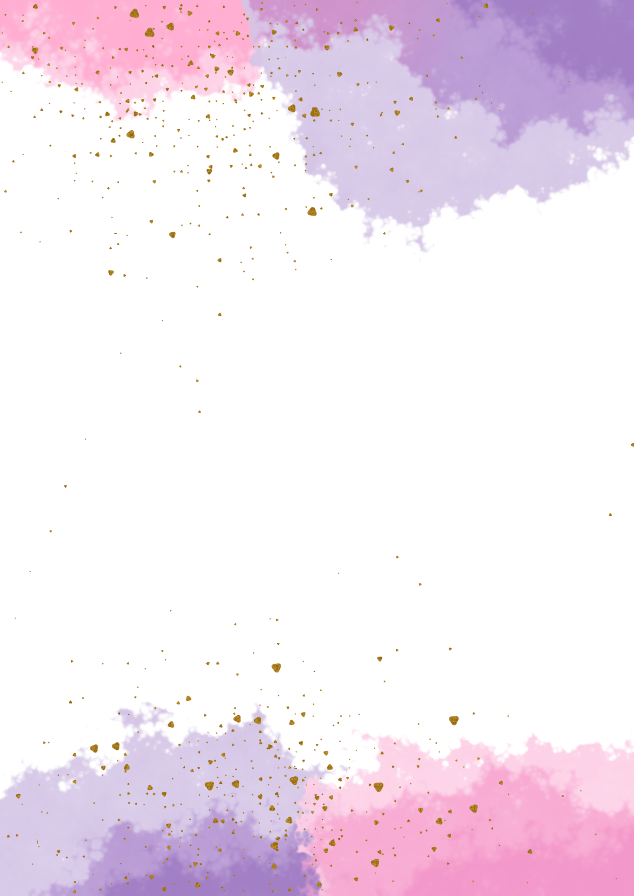
Give the GLSL for this background, as a WebGL 1 fragment shader.

```glsl
precision highp float;
// Watercolour washes in pink and violet along the top and bottom of white paper,
// sprinkled with gold flecks. Each wash fills a height profile whose edge is
// crumbled by layered cellular noise; flecks are jittered dots on three grids.
uniform vec2 u_resolution;

const vec3 PAPER = vec3(1.0);
const vec3 LAVENDER = vec3(0.83, 0.77, 0.90);
const vec3 VIOLET = vec3(0.72, 0.60, 0.83);
const vec3 DEEP_VIOLET = vec3(0.63, 0.49, 0.77);
const vec3 ORCHID = vec3(0.81, 0.56, 0.79);
const vec3 BLUSH = vec3(0.99, 0.81, 0.90);
const vec3 PINK = vec3(0.97, 0.66, 0.82);
const vec3 DEEP_PINK = vec3(0.95, 0.59, 0.79);
const vec3 ROSE = vec3(1.0, 0.67, 0.81);
const vec3 GOLD = vec3(0.74, 0.56, 0.16);
const vec3 DARK_GOLD = vec3(0.48, 0.32, 0.04);

vec2 hash2(vec2 p) {
  vec2 k = vec2(dot(p, vec2(127.1, 311.7)), dot(p, vec2(269.5, 183.3)));
  return fract(sin(k) * 43758.5);
}

// Distance to the nearest jittered point
float cellular(vec2 p) {
  vec2 id = floor(p), f = fract(p);
  float nearest = 2.0;
  for (int j = -1; j <= 1; j++) {
    for (int i = -1; i <= 1; i++) {
      vec2 o = vec2(float(i), float(j));
      vec2 r = o + hash2(id + o) - f;
      nearest = min(nearest, dot(r, r));
    }
  }
  return sqrt(nearest);
}

// Layered cellular noise, centred near zero
float blotch(vec2 p) {
  float sum = 0.0, weight = 0.5, scale = 10.0;
  for (int i = 0; i < 4; i++) {
    sum += weight * (cellular(p * scale) - 0.46);
    p = mat2(0.8, 0.6, -0.6, 0.8) * p + 3.7;
    weight *= 0.72;
    scale *= 2.1;
  }
  return sum;
}

// Height through six evenly spaced knots across the width
float profile(float x, vec3 a, vec3 b) {
  vec3 left = max(1.0 - abs(5.0 * x - vec3(0.0, 1.0, 2.0)), 0.0);
  vec3 right = max(1.0 - abs(5.0 * x - vec3(3.0, 4.0, 5.0)), 0.0);
  return dot(a, left) + dot(b, right);
}

// Lays one pigment over the colour; depth is positive inside the wash
vec3 wash(vec3 under, vec3 pigment, vec2 p, float depth, float rough, float soft, float seed) {
  float n = blotch(p + seed);
  float cover = smoothstep(-soft, soft, min(depth, 0.06) + rough * n);
  float tone = 0.90 + 0.22 * clamp(n, -0.5, 0.4);
  return mix(under, pigment, cover * tone);
}

// One grid of flecks: x is coverage, y is glitter brightness
vec2 flecks(vec2 p, float cell, float chance, float size, float seed, float pixel) {
  vec2 id = floor(p / cell);
  vec2 rnd = hash2(id + seed), pos = hash2(id + seed + 31.0);
  float radius = size * (0.45 + 0.55 * rnd.y * rnd.y);
  vec2 d = (fract(p / cell) - 0.25 - 0.5 * pos) * cell;
  float wobble = 1.0 + 0.15 * sin(3.0 * atan(d.y, d.x + 0.00001) + 6.3 * rnd.y);
  float dot_ = 1.0 - smoothstep(-0.6 * pixel, 0.6 * pixel, length(d) - radius * wobble);
  return vec2(dot_ * step(rnd.x, chance), hash2(floor(p * 420.0)).x);
}

vec3 sprinkle(vec3 c, vec2 p, vec2 centre, vec2 spread, float seed, float pixel) {
  vec2 q = (p - centre) / spread;
  float density = exp(-dot(q, q));
  for (int i = 0; i < 3; i++) {
    float k = float(i);
    float cell = 0.032 * pow(0.66, k);
    float size = 0.0075 * pow(0.52, k);
    vec2 f = flecks(p, cell, density * (0.27 + 0.06 * k), size, seed + 17.0 * k, pixel);
    c = mix(c, mix(DARK_GOLD, GOLD, 0.35 + 0.65 * f.y), f.x);
  }
  return c;
}

void main() {
  vec2 p = gl_FragCoord.xy / u_resolution.x;
  float pixel = 1.0 / u_resolution.x;
  float x = p.x;
  vec2 t = vec2(x, u_resolution.y / u_resolution.x - p.y);
  vec3 c = PAPER;

  // Top: pink on the left, layered violets on the right
  c = wash(c, BLUSH, t, profile(x, vec3(0.11, 0.16, 0.15), vec3(-0.7, -0.7, -0.7)) - t.y, 0.11, 0.010, 1.3);
  c = wash(c, ROSE, t, profile(x, vec3(0.05, 0.12, 0.11), vec3(-0.7, -0.7, -0.7)) - t.y, 0.17, 0.030, 5.1);
  c = wash(c, LAVENDER, t, profile(x, vec3(-1.0, -1.0, 0.11), vec3(0.39, 0.315, 0.25)) - t.y, 0.15, 0.014, 9.7);
  vec3 shade = mix(ORCHID, VIOLET, smoothstep(0.52, 0.82, x + 0.5 * t.y));
  c = wash(c, shade, t, profile(x, vec3(-0.9, -0.9, 0.05), vec3(0.06, 0.215, 0.19)) - t.y, 0.12, 0.018, 14.2);
  c = wash(c, DEEP_VIOLET, t, profile(x, vec3(-0.5, -0.5, -0.4), vec3(-0.08, 0.06, 0.15)) - t.y, 0.16, 0.035, 18.6);

  // Bottom: violet on the left, pink on the right
  c = wash(c, LAVENDER, p, profile(x, vec3(0.18, 0.25, 0.27), vec3(0.11, -0.2, -0.5)) - p.y, 0.14, 0.014, 23.4);
  c = wash(c, VIOLET, p, profile(x, vec3(-0.05, 0.11, 0.13), vec3(0.07, -0.3, -0.5)) - p.y, 0.13, 0.020, 27.9);
  c = wash(c, DEEP_VIOLET, p, profile(x, vec3(-0.2, 0.05, 0.08), vec3(0.02, -0.3, -0.5)) - p.y, 0.17, 0.035, 32.5);
  float side = x - 0.50;
  float pale = profile(x, vec3(0.0, 0.0, 0.10), vec3(0.245, 0.225, 0.24)) - p.y;
  float mid = profile(x, vec3(0.0, 0.0, 0.12), vec3(0.145, 0.185, 0.13)) - p.y;
  c = wash(c, BLUSH, p, min(pale, side), 0.15, 0.012, 37.2);
  c = wash(c, PINK, p, min(mid, side), 0.11, 0.020, 41.8);
  c = wash(c, DEEP_PINK, p, profile(x, vec3(-0.5, -0.5, -0.4), vec3(0.0, 0.10, 0.09)) - p.y, 0.16, 0.035, 46.3);

  // Gold flecks
  c = sprinkle(c, t, vec2(0.31, 0.12), vec2(0.28, 0.20), 3.0, pixel);
  c = sprinkle(c, p, vec2(0.42, 0.13), vec2(0.25, 0.18), 71.0, pixel);
  gl_FragColor = vec4(c, 1.0);
}
```
